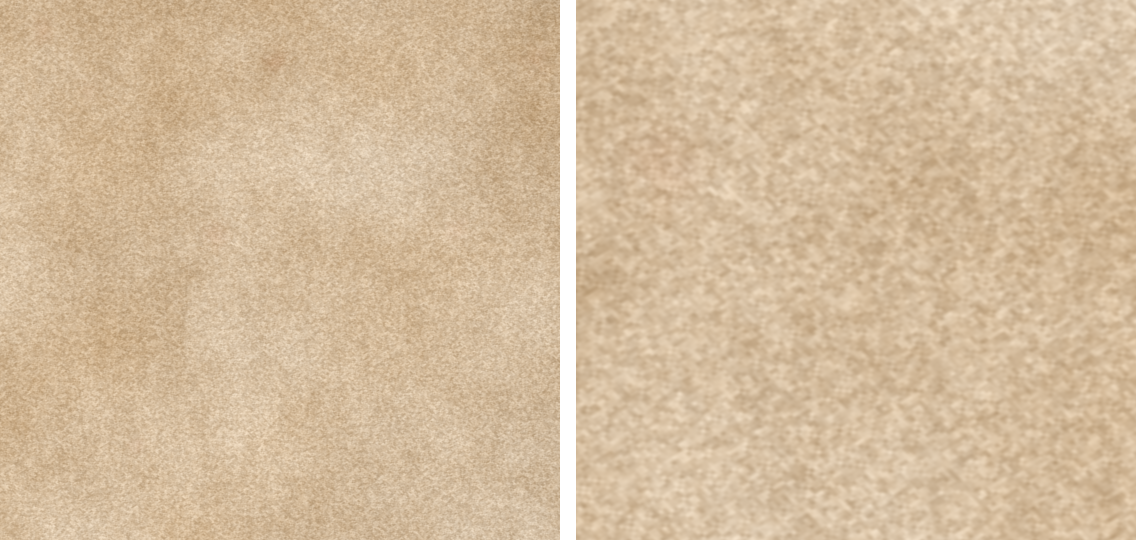
Left: the whole. Right: its middle third, enlarged.
This texture is drawn by a WebGL 1 fragment shader. Its source:

```glsl
precision highp float;
// Warm beige suede-like paper: soft blotches, fine fibrous grain and a few rosy stains.

#define BASE_COLOR vec3(0.821, 0.722, 0.596)
#define TONE_STEP vec3(0.038, 0.043, 0.048)  // colour change per unit of tone
#define WARM_STEP vec3(0.008, -0.001, -0.012) // shift from grey to orange
#define STAIN_SHIFT vec3(-0.020, -0.065, -0.070)
#define BLOTCH_SCALE 4.5
#define BLOTCH_AMOUNT 2.3
#define STREAK_AMOUNT 0.30
#define GRAIN_SCALE 235.0
#define GRAIN_AMOUNT 1.35
#define FIBRE_SCALE 400.0
#define FIBRE_AMOUNT 1.25
#define STAIN_COUNT 7

uniform vec2 u_resolution;

const mat2 TURN = mat2(0.8, 0.6, -0.6, 0.8);

float hash(vec2 p) {
  vec3 q = fract(vec3(p.xyx) * 0.1031);
  q += dot(q, q.yzx + 33.33);
  return fract((q.x + q.y) * q.z);
}

// Smooth value noise from -1 to 1
float noise(vec2 p) {
  vec2 cell = floor(p);
  vec2 f = fract(p);
  f = f * f * (3.0 - 2.0 * f);
  float low = mix(hash(cell), hash(cell + vec2(1.0, 0.0)), f.x);
  float high = mix(hash(cell + vec2(0.0, 1.0)), hash(cell + vec2(1.0)), f.x);
  return 2.0 * mix(low, high, f.y) - 1.0;
}

// Layered noise, each octave turned to hide the lattice
float fbm(vec2 p) {
  float sum = 0.0;
  float weight = 1.0;
  float total = 0.0;
  for (int i = 0; i < 5; i++) {
    sum += weight * noise(p);
    total += weight;
    weight *= 0.7;
    p = TURN * p * 2.05 + 17.3;
  }
  return sum / total;
}

// Small irregular stains scattered over the sheet
float stains(vec2 p) {
  float amount = 0.0;
  vec2 ragged = p + 0.008 * vec2(noise(p * 70.0 + 5.0), noise(p * 70.0 + 91.0));
  for (int i = 0; i < STAIN_COUNT; i++) {
    float id = float(i);
    vec2 center = vec2(hash(vec2(id, 3.7)), hash(vec2(id, 8.2)));
    float radius = mix(0.010, 0.022, hash(vec2(id, 12.9)));
    float strength = mix(0.25, 0.75, hash(vec2(id, 21.4)));
    float d = length(ragged - center) / radius;
    amount += strength * exp(-d * d);
  }
  return min(amount, 1.0);
}

void main() {
  vec2 uv = gl_FragCoord.xy / u_resolution;
  vec2 p = gl_FragCoord.xy / u_resolution.x;

  // Blotches and faint upright streaks
  float blotch = fbm(p * BLOTCH_SCALE + 31.0);
  float streak = noise(p * vec2(55.0, 13.0) + 140.0);
  float tone = BLOTCH_AMOUNT * blotch + STREAK_AMOUNT * streak;

  // Grain slightly longer sideways, in two sizes
  vec2 flat_p = p * vec2(0.88, 1.12);
  float grain = noise(TURN * flat_p * GRAIN_SCALE + 300.0);
  float fibre = noise(flat_p * TURN * FIBRE_SCALE + 700.0);
  tone += GRAIN_AMOUNT * grain + FIBRE_AMOUNT * fibre;

  // Dim, greyer right side and a narrow dim top
  float right = smoothstep(0.75, 1.0, uv.x);
  float top = smoothstep(0.93, 1.0, uv.y);
  tone += 0.1 - 0.45 * right - 0.4 * top;

  // Dark blotches lean orange, pale ones lean cream
  float warm = 0.35 - 1.6 * blotch + 0.7 * noise(p * 6.0 + 60.0) - 0.9 * uv.x * uv.x;
  warm += 0.5 * noise(p * 150.0 + 480.0);

  vec3 color = BASE_COLOR + tone * TONE_STEP + warm * WARM_STEP;
  color += STAIN_SHIFT * stains(p);
  gl_FragColor = vec4(clamp(color, 0.0, 1.0), 1.0);
}
```
